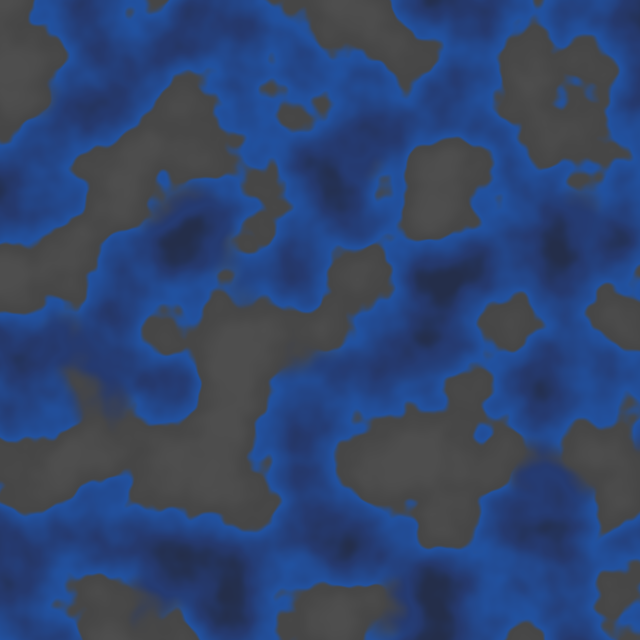
Reproduce this texture procedurally as a WebGL 1 fragment shader.

```glsl
precision highp float;
// Smooth grey islands in a blue sea, with bright shallows and dark deeps.

uniform vec2 u_resolution;

float hash(vec2 p) {
  return fract(sin(dot(p, vec2(127.1, 311.7))) * 43758.5453);
}

// Dot product of a random unit gradient with the offset from its cell corner
float corner(vec2 cell, vec2 offset) {
  float angle = 6.28319 * hash(cell);
  return dot(vec2(cos(angle), sin(angle)), offset);
}

float gradientNoise(vec2 p) {
  vec2 i = floor(p);
  vec2 f = p - i;
  vec2 u = f * f * f * (f * (f * 6.0 - 15.0) + 10.0);
  vec2 e = vec2(1.0, 0.0);
  float low = mix(corner(i, f), corner(i + e.xy, f - e.xy), u.x);
  float high = mix(corner(i + e.yx, f - e.yx), corner(i + e.xx, f - e.xx), u.x);
  return mix(low, high, u.y);
}

float terrainHeight(vec2 p) {
  float height = 0.0;
  float amplitude = 1.0;
  for (int octave = 0; octave < 4; octave++) {
    height += amplitude * gradientNoise(p);
    p = p * 2.0 + vec2(17.3, 9.1);
    amplitude *= 0.42;
  }
  return height;
}

void main() {
  vec2 p = gl_FragCoord.xy / min(u_resolution.x, u_resolution.y);
  float height = terrainHeight(p * 6.0 + vec2(3.4, 7.8));

  // Sea: from the darkest deeps up to the bright shallows
  vec3 abyss = vec3(0.14, 0.18, 0.29);
  vec3 deep = vec3(0.145, 0.225, 0.435);
  vec3 shallow = vec3(0.13, 0.32, 0.63);
  vec3 sea = mix(abyss, deep, smoothstep(-0.62, -0.3, height));
  sea = mix(sea, shallow, clamp((height + 0.32) / 0.38, 0.0, 1.0));

  // Land: nearly flat grey, slightly lighter on the hills
  vec3 land = mix(vec3(0.275), vec3(0.305), smoothstep(0.12, 0.55, height));
  vec3 color = mix(sea, land, smoothstep(0.05, 0.135, height));

  // Hazy patches, where the deeps fade into land without shallows
  float haze = smoothstep(0.22, 0.42, gradientNoise(p * 5.0 + vec2(41.7, 23.2)));
  vec3 softShore = mix(deep, land, smoothstep(-0.2, 0.2, height));
  color = mix(color, softShore, haze * smoothstep(-0.4, -0.15, height));

  gl_FragColor = vec4(color, 1.0);
}
```
